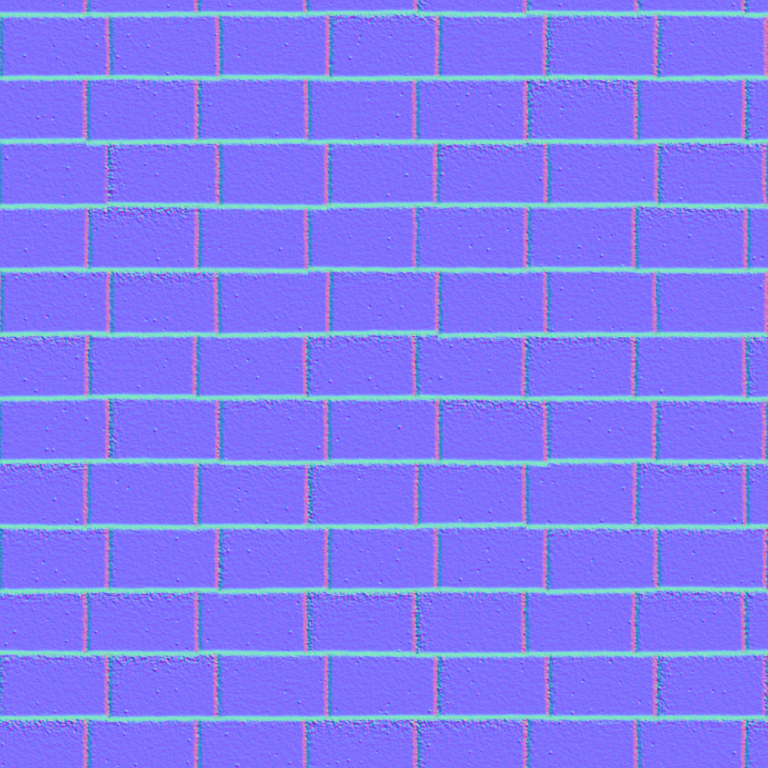
This texture map is drawn by a three.js fragment shader. Its source:

```glsl
// Tangent-space normal map of a staggered block wall with bevelled joints and chipped edges.
varying vec2 vUv;

const vec2 BLOCKS = vec2(7.0, 12.0);      // blocks across and rows up
const float LINE_OFFSET = 0.22;           // row lines, in rows
const float EVEN_SHIFT = 0.795;           // joint position, in blocks
const float ODD_SHIFT = 0.988;
const vec2 BASE_SLOPE = vec2(0.0, -0.125);

vec2 hash2(vec2 p) {
  vec3 q = fract(p.xyx * vec3(0.1031, 0.1030, 0.0973));
  q += dot(q, q.yzx + 33.33);
  return fract((q.xx + q.yz) * q.zy);
}

vec2 blockHash(vec2 id, float seed) {
  return hash2(mod(id, BLOCKS) + seed);
}

vec2 gradientAt(vec2 cell, float period) {
  float a = 6.28318 * hash2(mod(cell, period) + 7.0).x;
  return vec2(cos(a), sin(a));
}

// Wrapping gradient noise: x is the value, yz its derivative.
vec3 noise(vec2 uv, float period) {
  vec2 p = uv * period, i = floor(p), f = fract(p);
  vec2 u = f * f * f * (f * (f * 6.0 - 15.0) + 10.0);
  vec2 du = 30.0 * f * f * (f * (f - 2.0) + 1.0);
  vec2 e = vec2(1.0, 0.0);
  vec2 ga = gradientAt(i, period), gb = gradientAt(i + e.xy, period);
  vec2 gc = gradientAt(i + e.yx, period), gd = gradientAt(i + e.xx, period);
  float a = dot(ga, f), b = dot(gb, f - e.xy);
  float c = dot(gc, f - e.yx), d = dot(gd, f - e.xx);
  float k = a - b - c + d;
  float value = a + u.x * (b - a) + u.y * (c - a) + u.x * u.y * k;
  vec2 slope = ga + u.x * (gb - ga) + u.y * (gc - ga) + u.x * u.y * (ga - gb - gc + gd)
             + du * (u.yx * k + vec2(b, c) - a);
  return vec3(value, slope);
}

float band(float d, float width) {
  return exp(-d * d / (width * width));
}

// Nearest upright joint of a row: x is its index, y the signed distance in blocks.
vec2 nearestJoint(vec2 q, float row) {
  float x = q.x - mix(EVEN_SHIFT, ODD_SHIFT, mod(row, 2.0));
  float index = floor(x + 0.5);
  vec2 h = blockHash(vec2(index, row), 3.0) - 0.5;
  return vec2(index, x - index - 0.024 * h.x - 0.016 * h.y * (q.y - row - 0.5));
}

// Block to which a joint lookup belongs.
vec2 blockId(vec2 joint, float row) {
  return vec2(joint.x - step(joint.y, 0.0), row);
}

// Signed distance in rows to a row line, set and tilted by the block above it.
float lineDistance(vec2 q, float line) {
  vec2 joint = nearestJoint(q, line);
  vec2 id = blockId(joint, line);
  vec2 h = blockHash(id, 19.0) - 0.5;
  float along = joint.x + joint.y - id.x - 0.5;
  return q.y - line - 0.035 * h.x - 0.05 * h.y * along;
}

// Slope of scattered grains and pits.
vec2 speckSlope(vec2 uv, float period) {
  vec2 p = uv * period, cell = mod(floor(p), period);
  vec2 pick = hash2(cell + 41.0);
  vec2 centre = 0.25 + 0.5 * hash2(cell + 83.0);
  vec2 r = (fract(p) - centre) / mix(0.08, 0.14, pick.y);
  float side = fract(pick.y * 7.0) > 0.4 ? 1.0 : -1.0;
  return step(pick.x, 0.2) * side * r * exp(-dot(r, r)) * mix(0.4, 1.5, pick.y * pick.y);
}

void main() {
  vec2 q = vUv * BLOCKS + vec2(0.0, LINE_OFFSET);
  float wobble = noise(vUv, 40.0).x;
  float patchy = noise(vUv, 90.0).x;
  vec3 coarse = noise(vUv, 140.0);
  vec3 fine = noise(vUv + 0.37, 250.0);

  // Distances to the row line and to the upright joint, in canvas units
  float line = floor(q.y + 0.5);
  float toLine = lineDistance(q, line) / BLOCKS.y;
  float row = line - step(toLine, 0.0);
  vec2 joint = nearestJoint(q, row);
  vec2 id = blockId(joint, row);
  toLine += 0.001 * wobble + 0.0007 * patchy;
  float toJoint = joint.y / BLOCKS.x + 0.001 * wobble + 0.001 * patchy;

  // Bevels: lower edge of the block, then both sides of the joint
  float ledge = band(toLine, 0.0031);
  float depth = mix(0.35, 1.0, smoothstep(0.0, 0.1, blockHash(vec2(joint.x, row), 57.0).x));
  float leftSide = depth * band(toJoint + 0.0016, 0.0025) * (1.0 + 0.3 * patchy);
  float rightSide = depth * band(toJoint - 0.0026, 0.0027) * (1.0 - 0.5 * patchy);
  vec2 slope = BASE_SLOPE;
  slope.x += (1.4 * leftSide - 0.95 * rightSide) * (1.0 - ledge);
  slope.y += 1.65 * ledge * (1.0 + 0.3 * patchy) + 0.25 * rightSide;

  // Chipping under the ledge and beside the joint, uneven from block to block
  vec2 wear = blockHash(id, 101.0);
  wear *= wear;
  float underLedge = step(toLine, 0.0) * exp(min(toLine, 0.0) / mix(0.004, 0.009, wear.x));
  float besideJoint = exp(-abs(toJoint) / (toJoint > 0.0 ? mix(0.003, 0.007, wear.y) : 0.002));
  float chips = underLedge * mix(0.5, 1.1, wear.x) + besideJoint * mix(0.3, 0.9, wear.y);
  chips *= (1.0 - 0.75 * ledge) * (0.85 + patchy);
  slope += (0.55 * coarse.yz + 0.85 * fine.yz) * chips;

  // Fine surface grain
  slope += 0.035 * coarse.yz + 0.055 * fine.yz;
  slope += speckSlope(vUv, 76.0) * (1.0 - ledge);

  // Unresolved roughness shortens the normal
  float rough = clamp(chips + 0.8 * (leftSide + rightSide) + 0.2 * ledge, 0.0, 1.0);
  vec3 normal = normalize(vec3(slope, 1.0)) * (1.0 - 0.2 * rough);
  gl_FragColor = vec4(0.5 + 0.5 * normal, 1.0);
}
```
